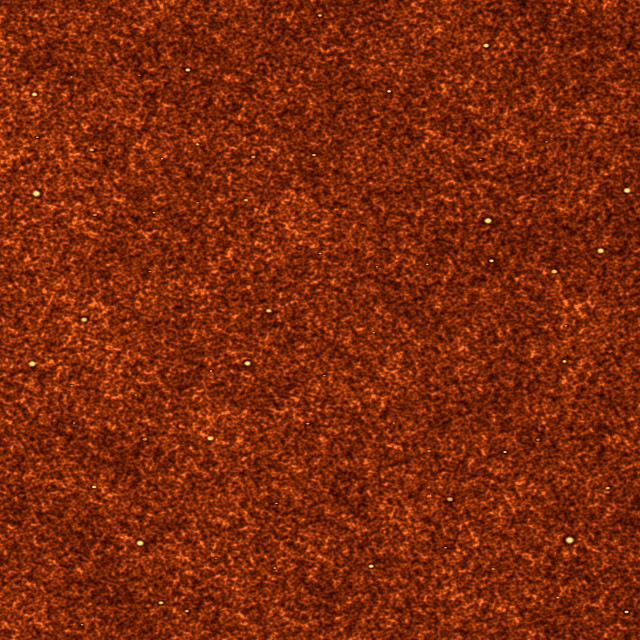
Write a three.js fragment shader that draws this texture.

```glsl
// Rust-brown granular film: octaves of gradient noise form a log-normal grain,
// tinted from dark umber to orange, with faint dark rings and a scatter of
// small flat yellow flecks placed one per cell on jittered grids.

#define GRAIN_FREQ 112.0    // main grains across the canvas
#define GRAIN_STRETCH 0.84  // below 1 widens grains sideways
#define BASE_RED 0.482      // median red level
#define CONTRAST 0.27       // spread of the log-normal grain
#define RING_CELLS 16.0
#define RING_SHARE 0.6
#define FLECK_CELLS 11.0
#define FLECK_SHARE 0.46
#define FLECK_AMBER vec3(0.84, 0.50, 0.14)
#define FLECK_PALE vec3(0.97, 0.95, 0.56)

varying vec2 vUv;

vec3 hash3(vec2 p) {
  vec3 q = fract(p.xyx * vec3(0.1031, 0.1030, 0.0973));
  q += dot(q, q.yxz + 33.33);
  return fract((q.xxy + q.yzz) * q.zyx);
}

float cornerSlope(vec2 cell, vec2 offset) {
  float angle = 6.2832 * hash3(cell).x;
  return dot(vec2(cos(angle), sin(angle)), offset);
}

// Gradient noise scaled to roughly unit deviation
float gradientNoise(vec2 p) {
  vec2 i = floor(p), f = fract(p);
  vec2 w = f * f * f * (f * (f * 6.0 - 15.0) + 10.0);
  vec2 e = vec2(1.0, 0.0);
  float low = mix(cornerSlope(i, f), cornerSlope(i + e, f - e), w.x);
  float high = mix(cornerSlope(i + e.yx, f - e.yx),
                   cornerSlope(i + e.xx, f - e.xx), w.x);
  return 4.7 * mix(low, high, w.y);
}

// One octave, turned so that the lattices do not line up
float octave(vec2 p, float freq, float angle) {
  float c = cos(angle), s = sin(angle);
  return gradientNoise(mat2(c, s, -s, c) * p * freq + 100.0 + 37.0 * angle);
}

float grain(vec2 uv) {
  vec2 p = uv * vec2(GRAIN_STRETCH, 1.0);
  float n = 0.64 * octave(p, GRAIN_FREQ, 0.4);
  n += 0.62 * octave(p, GRAIN_FREQ * 1.93, 1.1);
  n += 0.31 * octave(p, GRAIN_FREQ * 0.42, 0.7);
  n += 0.19 * octave(p, GRAIN_FREQ * 0.13, 1.9);
  n += 0.12 * octave(p, GRAIN_FREQ * 0.04, 2.6);
  return n - 0.25 * (uv.x - 0.5);
}

// Offset from the jittered centre of the spot in this cell, in canvas units
vec2 spotOffset(vec2 uv, float cells, float seed, out vec3 traits) {
  vec2 cell = floor(uv * cells);
  vec2 centre = 0.2 + 0.6 * hash3(cell + seed).xy;
  traits = hash3(cell + seed + 57.0);
  return (fract(uv * cells) - centre) / cells;
}

// Brown to orange ramp driven by the red level
vec3 rust(float red) {
  float green = 0.45 * red - 0.062 + 0.3 * max(red - 0.7, 0.0);
  return vec3(red, max(green, 0.02), 0.004 + 0.18 * red * red * red);
}

void main() {
  float tone = grain(vUv);
  vec3 traits;

  // Faint dark rings with a slightly lighter middle
  vec2 offset = spotOffset(vUv, RING_CELLS, 11.0, traits);
  float radius = mix(0.0035, 0.0068, traits.y);
  float d = length(offset * vec2(1.0, 1.2)) / radius;
  float rim = (d - 1.0) / 0.33;
  float present = step(traits.x, RING_SHARE) * mix(0.3, 1.0, traits.z);
  tone += present * (0.6 * exp(-3.0 * d * d) - 1.5 * exp(-rim * rim));

  // Flat bright flecks, each in a dark halo; the largest are the palest
  offset = spotOffset(vUv, FLECK_CELLS, 73.0, traits);
  float size = traits.y * traits.y * traits.y;
  radius = mix(0.0024, 0.0070, size);
  d = length(offset * vec2(1.0, mix(1.7, 1.25, size))) / radius;
  present = step(traits.x, FLECK_SHARE);
  rim = (d - 1.35) / 0.35;
  tone -= 1.5 * present * exp(-rim * rim);
  float core = present * (1.0 - smoothstep(0.45, 1.15, d));
  float glow = clamp(0.75 * traits.z + size, 0.0, 1.0);
  vec3 fleck = mix(FLECK_AMBER, FLECK_PALE, glow * (1.0 - 0.5 * d * d));

  vec3 color = rust(min(BASE_RED * exp(CONTRAST * tone), 1.0));
  color = mix(color, fleck, core * mix(0.65, 1.0, glow));
  gl_FragColor = vec4(clamp(color, 0.0, 1.0), 1.0);
}
```
